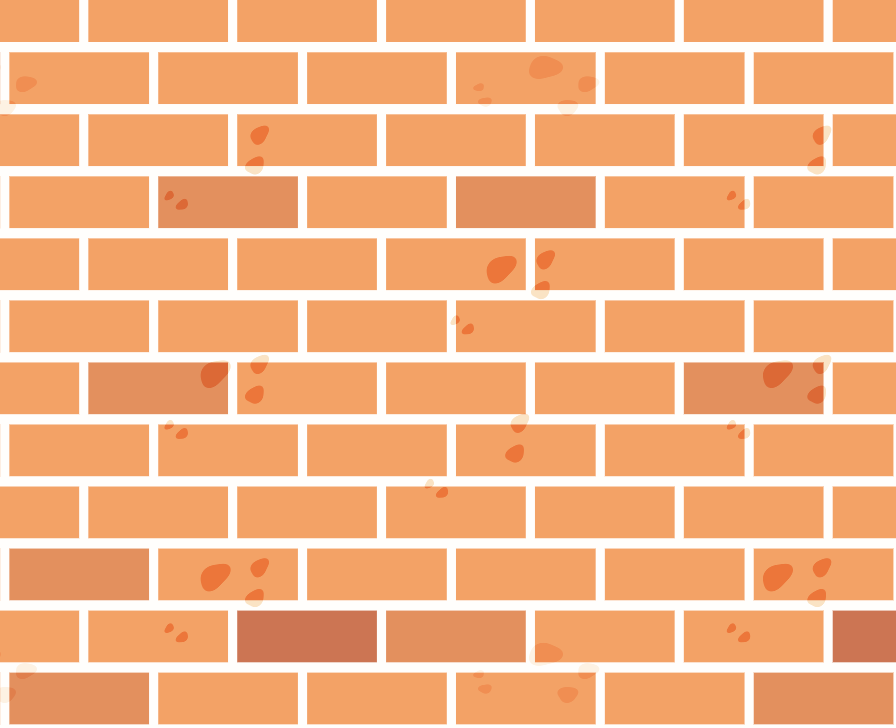
Reproduce this texture procedurally as a Shadertoy shader.

```glsl
// Running-bond brick wall with pale mortar, a few darker bricks and worn chips.
// Lengths are in courses (one brick row plus its joint), measured from the top.
// Chips come in five-piece clusters, scattered by sines and repeated sideways.

// Coordinates of v in a frame turned by the given angle
vec2 toFrame(vec2 v, float angle) {
    float c = cos(angle), s = sin(angle);
    return vec2(c * v.x + s * v.y, c * v.y - s * v.x);
}

// Fired clay colour of one brick, chosen by modular arithmetic on its cell
vec3 clayColor(float col, float row) {
    float key = col * col + (11.0 + 8.0 * row) * col + 7.0 + 2.0 * row + 9.0 * row * row;
    vec3 clay = vec3(0.953, 0.635, 0.4);
    if (mod(key + 0.5, 13.0) < 1.0) clay = vec3(0.89, 0.565, 0.37);
    if (row == 10.0 && mod(col, 4.0) == 2.0) clay = vec3(0.8, 0.46, 0.325);
    return clay;
}

// Signed distance to a tilted pebble shape with a wobbly outline
float chipDistance(vec2 v, float size, float seed) {
    vec2 w = toFrame(v, -0.72) * vec2(1.0, 1.4) + 1e-5;
    float a = atan(w.y, w.x);
    return length(w) - size * (1.0 + 0.09 * sin(3.0 * a + seed) + 0.05 * sin(2.0 * a + 2.0 * seed));
}

// One large chip with a medium pair beside it and a small pair below
float clusterDistance(vec2 v, bool hasLarge) {
    float d = hasLarge ? chipDistance(v, 0.26, 0.6) : 1e3;
    for (int k = 0; k < 4; k++) {
        float pair = float(k / 2), side = float(k % 2);
        float angle = -0.2 + 2.26 * pair + side * (0.69 - 0.46 * pair);
        vec2 center = (0.74 + 0.37 * pair) * vec2(cos(angle), sin(angle));
        float size = 0.17 - 0.065 * pair - 0.02 * pair * side;
        d = min(d, chipDistance(v - center, size, float(k) + 1.5));
    }
    return d;
}

// Chip strength at p: 1 for full wear, less for faded clusters
float chipWear(vec2 p, float pixel) {
    float wear = 0.0;
    for (int i = 0; i < 7; i++) {
        float n = float(i), odd = float(i % 2);
        bool faded = i % 6 == 0;
        vec2 center = vec2(
            mix(8.17 + 0.66 * cos(1.047 * n - 0.372), 3.46, odd),
            1.2 + 1.58 * n - 0.45 * sin(2.0 * n) + 0.13 * cos(1.571 * n) + 0.19 * odd);
        vec2 v = p - center;
        v.x = mod(v.x + 4.53, 9.065) - 4.53;
        if (faded) v = toFrame(v, 0.56);
        float d = clusterDistance(v, i % 3 != 1);
        wear = max(wear, (faded ? 0.45 : 1.0) * clamp(0.5 - d / pixel, 0.0, 1.0));
    }
    return wear;
}

void mainImage(out vec4 fragColor, in vec2 fragCoord) {
    float pixel = 11.736 / iResolution.y;
    vec2 p = vec2(fragCoord.x, iResolution.y - fragCoord.y) * pixel + vec2(0.0, 0.24);

    // Brick cell and its rectangle, alternate courses shifted
    float row = floor(p.y);
    float u = p.x / 2.4 + (mod(row, 2.0) < 0.5 ? 0.4375 : -0.032);
    vec2 local = vec2((fract(u) - 0.5) * 2.4, fract(p.y) - 0.5);
    vec2 edge = abs(local) - vec2(1.126, 0.417);
    float brick = clamp(0.5 - max(edge.x, edge.y) / pixel, 0.0, 1.0);

    // Chips darken clay and leave a cream stain on mortar
    float wear = chipWear(p, pixel);
    vec3 clay = clayColor(floor(u), row) * mix(vec3(1.0), vec3(0.97, 0.73, 0.57), wear);
    vec3 mortar = mix(vec3(1.0, 0.995, 0.99), vec3(0.98, 0.89, 0.77), wear);
    fragColor = vec4(mix(mortar, clay, brick), 1.0);
}
```
